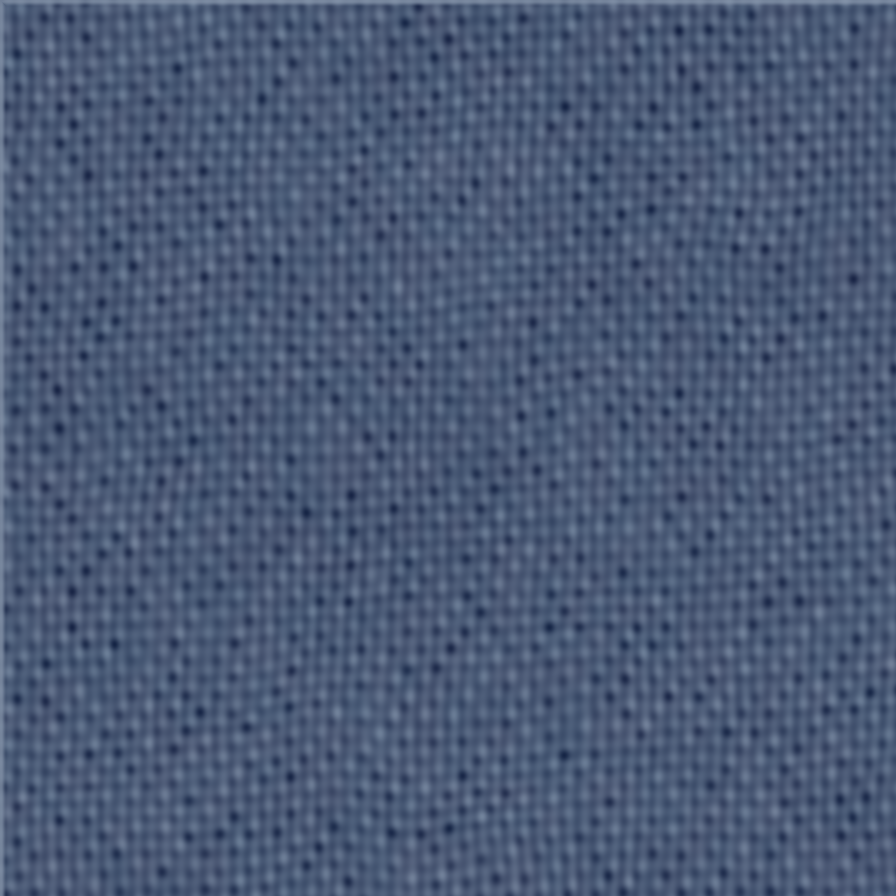
Reproduce this texture procedurally as a WebGL 1 fragment shader.

```glsl
precision highp float;

uniform vec2 u_resolution;

const vec2 THREADS = vec2(62.0, 50.0);        // columns and rows of crossings
const float ROW_TILT = 0.03;                  // rise of the rows to the right
const float WOBBLE = 0.5;                     // thread wander, in cells
const float JITTER = 0.24;                    // scatter of each crossing, in cells
const vec2 BUMP_SIZE = vec2(0.31, 0.36);      // raised thread, in cells
const vec2 PIT_SIZE = vec2(0.28, 0.25);       // shadowed gap, in cells
const vec2 PIT_OFFSET = vec2(-0.33, -0.5);    // gap relative to its thread
const float BUMP_GAIN = 1.3;
const float PIT_GAIN = 1.45;
const vec2 GROOVE_GAIN = vec2(0.5, 0.3);      // between columns, between rows
const float TONE_BIAS = -0.16;
const float EDGE_WIDTH = 0.0045;
const float EDGE_SOFTNESS = 0.003;
const vec3 CLOTH = vec3(0.29, 0.35, 0.46);
const vec3 TONE_STEP = vec3(0.055, 0.057, 0.052);
const vec3 EDGE_COLOR = vec3(0.47, 0.53, 0.62);
const float TAU = 6.2831853;

float hash(vec2 p) {
  return fract(sin(dot(p, vec2(127.1, 311.7))) * 43758.5453);
}

float noise(vec2 p) {
  vec2 i = floor(p);
  vec2 f = fract(p);
  f = f * f * (3.0 - 2.0 * f);
  float low = mix(hash(i), hash(i + vec2(1.0, 0.0)), f.x);
  float high = mix(hash(i + vec2(0.0, 1.0)), hash(i + vec2(1.0, 1.0)), f.x);
  return mix(low, high, f.y);
}

float blob(vec2 d, vec2 size) {
  d /= size;
  return exp(-0.5 * dot(d, d));
}

// Plain weave: raised threads on alternate crossings, a dark gap at one corner
float weaveTone(vec2 p) {
  vec2 base = floor(p);
  float tone = TONE_BIAS;
  for (int j = -1; j <= 2; j++) {
    for (int i = -1; i <= 2; i++) {
      vec2 cell = base + vec2(float(i), float(j));
      float raised = 1.0 - mod(cell.x + cell.y, 2.0);
      vec2 jitter = vec2(hash(cell + 3.7), hash(cell + 9.2)) - 0.5;
      vec2 d = p - cell - 0.5 - JITTER * jitter;
      float bump = BUMP_GAIN * mix(0.55, 1.45, hash(cell + 17.3));
      float depth = hash(cell + 41.9);
      float pit = PIT_GAIN * mix(0.45, 2.1, depth * depth);
      tone += raised * bump * blob(d, BUMP_SIZE);
      tone -= raised * pit * blob(d - PIT_OFFSET, PIT_SIZE);
    }
  }
  return tone;
}

// Continuous grooves between threads, deeper in some stretches than others
float grooveTone(vec2 p) {
  float columnDepth = mix(0.6, 1.4, noise(p * vec2(1.0, 0.2) + 23.1));
  float rowDepth = mix(0.5, 1.5, noise(p * vec2(0.2, 1.0) + 57.8));
  return -dot(GROOVE_GAIN * vec2(columnDepth, rowDepth), cos(TAU * p));
}

void main() {
  vec2 uv = gl_FragCoord.xy / u_resolution;

  // Tilted, gently wandering thread grid
  vec2 p = vec2(uv.x, uv.y - ROW_TILT * uv.x) * THREADS;
  p += WOBBLE * (vec2(noise(uv * 10.0), noise(uv * 10.0 + 31.4)) - 0.5);

  // Weave, broad shading and fine yarn mottling
  float tone = weaveTone(p) + grooveTone(p);
  tone += 0.35 * (noise(uv * 7.0 + 5.3) - 0.5);
  tone += 0.6 * (noise(p * 1.5 + 12.6) - 0.5);
  vec3 color = CLOTH + TONE_STEP * tone;
  color.r += 0.02 * (noise(p * 0.6 + 70.1) - 0.5);

  // Pale strip along the left and top edges
  float edgeDistance = min(uv.x, 1.0 - uv.y);
  float edge = 1.0 - smoothstep(EDGE_WIDTH - EDGE_SOFTNESS,
                                EDGE_WIDTH + EDGE_SOFTNESS, edgeDistance);
  color = mix(color, EDGE_COLOR + 0.3 * TONE_STEP * tone, edge);

  gl_FragColor = vec4(clamp(color, 0.0, 1.0), 1.0);
}
```
